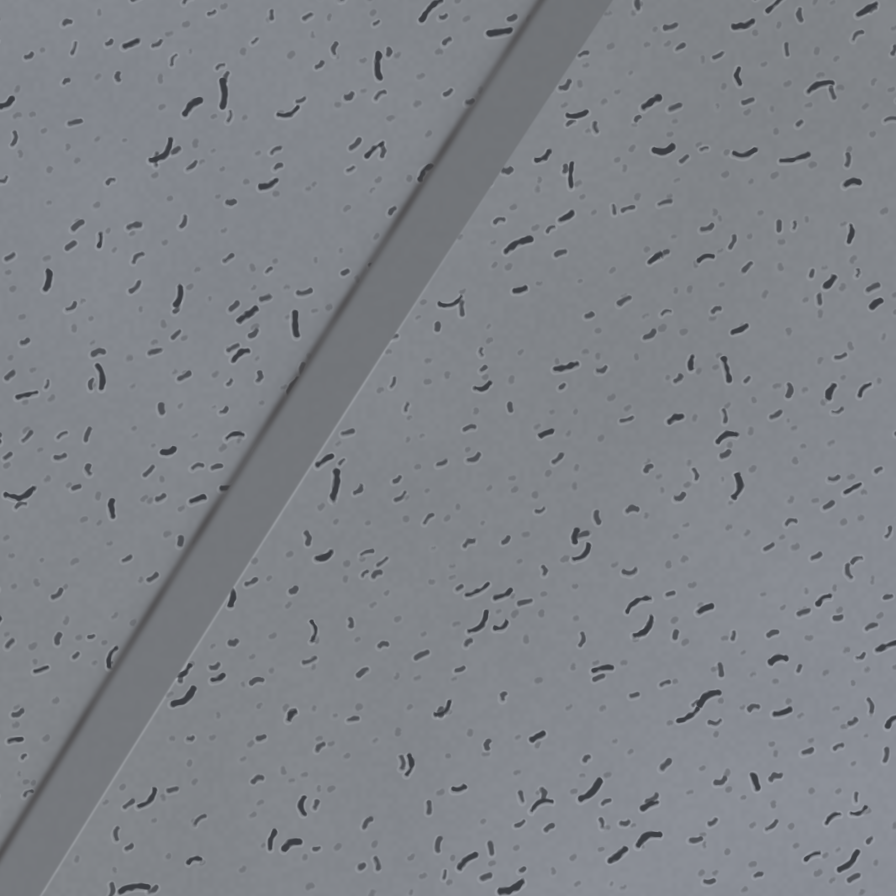
A WebGL 1 fragment shader for this texture:

```glsl
precision highp float;
// A grey mineral-fibre ceiling panel crossed by a smooth diagonal metal rail.
// Jittered grids scatter bent capsule pits and specks with pale rims; gently
// bowed edges define the rail, its dark groove, soft shadow and pale lip.
uniform vec2 u_resolution;

float hash(vec2 p, float seed) {
  vec3 q = fract(vec3(p.xyx + seed * 7.13) * vec3(0.1031, 0.1030, 0.0973));
  q += dot(q, q.yzx + 33.33);
  return fract((q.x + q.y) * q.z);
}

float valueNoise(vec2 p) {
  vec2 i = floor(p);
  vec2 f = fract(p);
  f = f * f * (3.0 - 2.0 * f);
  float low = mix(hash(i, 0.0), hash(i + vec2(1.0, 0.0), 0.0), f.x);
  float high = mix(hash(i + vec2(0.0, 1.0), 0.0), hash(i + 1.0, 0.0), f.x);
  return mix(low, high, f.y);
}

vec2 rotate(vec2 p, float angle) {
  float c = cos(angle);
  float s = sin(angle);
  return vec2(c * p.x + s * p.y, c * p.y - s * p.x);
}

// Distance to a capsule bent into a shallow arc.
float bentCapsule(vec2 p, float halfLength, float radius, float bend) {
  float along = clamp(p.x, -halfLength, halfLength);
  p.y += bend * (along * along / halfLength - 0.4 * halfLength);
  p.x -= along;
  return length(p) - radius;
}

// One scattered layer: x is pit coverage, y is the pale rim.
vec2 pitLayer(vec2 uv, float cell, float halfLength, float radius,
              float density, float soft, float seed) {
  vec2 home = floor(uv / cell);
  float ragged = (valueNoise(uv * 190.0 + seed) - 0.5) * radius * 0.9;
  vec2 result = vec2(0.0);
  for (int j = -1; j <= 1; j++) {
    for (int i = -1; i <= 1; i++) {
      vec2 id = home + vec2(float(i), float(j));
      float present = step(hash(id, seed), density);
      vec2 jitter = vec2(hash(id, seed + 1.0), hash(id, seed + 2.0));
      vec2 p = uv - (id + 0.08 + 0.84 * jitter) * cell;
      float angle = 0.5 + 0.7 * (hash(id, seed + 3.0) - 0.5);
      angle += 1.0 * step(0.76, hash(id, seed + 4.0));
      float size = hash(id, seed + 5.0);
      float bend = 0.9 * (hash(id, seed + 6.0) - 0.5);
      float len = halfLength * mix(0.35, 1.0, size);
      float width = radius * mix(0.65, 1.15, hash(id, seed + 7.0));
      float d = bentCapsule(rotate(p, angle), len, width, bend) + ragged;
      float lit = bentCapsule(rotate(p + vec2(0.0006, 0.0012), angle),
                              len, width, bend) - 0.0014;
      float pit = 1.0 - smoothstep(-soft, soft, d);
      float rim = 1.0 - smoothstep(0.0, 0.0025, abs(lit));
      result = max(result, present * vec2(pit, rim));
    }
  }
  return result;
}

vec3 panelColor(vec2 uv) {
  vec3 color = vec3(0.505, 0.518, 0.535);
  float lowerRight = smoothstep(0.95, 1.9, uv.x + 1.0 - uv.y);
  float upperLeft = 1.0 - smoothstep(0.0, 0.75, length(uv - vec2(0.1, 0.85)));
  color += vec3(0.036, 0.038, 0.052) * lowerRight;
  color += vec3(0.012, 0.014, 0.022) * upperLeft;
  color += 0.014 * (valueNoise(uv * 9.0) - 0.5);
  return color + 0.018 * (valueNoise(uv * 170.0) - 0.5);
}

vec3 applyPits(vec3 base, vec2 pits, vec3 pitColor, float rimGain) {
  return mix(base + rimGain * pits.y, pitColor, pits.x);
}

void main() {
  vec2 uv = gl_FragCoord.xy / u_resolution;
  float pixel = 1.0 / min(u_resolution.x, u_resolution.y);
  float soft = max(0.0016, pixel * 0.75);

  // Perforated panel: faint specks, small pits, then long pits.
  vec3 color = panelColor(uv);
  vec2 specks = pitLayer(uv, 0.033, 0.0022, 0.0026, 0.62, soft, 11.0);
  vec2 dots = pitLayer(uv, 0.046, 0.0065, 0.0026, 0.62, soft, 31.0);
  vec2 worms = pitLayer(uv, 0.078, 0.0155, 0.0030, 0.72, soft, 53.0);
  color = applyPits(color, specks * vec2(0.6, 0.3), vec3(0.40, 0.41, 0.43), 0.04);
  color = applyPits(color, dots * vec2(0.9, 1.0), vec3(0.29, 0.30, 0.32), 0.045);
  color = applyPits(color, worms * vec2(0.95, 1.0), vec3(0.22, 0.23, 0.25), 0.055);

  // Signed distances into the rail from its two long edges.
  float bow = uv.y * (1.0 - uv.y);
  float leftX = 0.632 * (uv.y - 0.043) - 0.022 * bow;
  float rightX = 0.045 + 0.639 * uv.y - 0.02 * bow;
  float fromLeft = (uv.x - leftX) * 0.845;
  float fromRight = (rightX - uv.x) * 0.843;

  // Soft shadow falling only on the panel left of the groove.
  float leftSide = 1.0 - smoothstep(-soft, soft, fromLeft);
  color *= 1.0 - 0.10 * leftSide * exp(min(fromLeft, 0.0) / 0.012);

  // Smooth rail face, slightly lighter toward its lower end.
  vec3 rail = mix(vec3(0.462, 0.473, 0.490), vec3(0.442, 0.453, 0.468), uv.y);
  rail += 0.008 * (valueNoise(uv * 130.0) - 0.5);
  float inside = (1.0 - leftSide) * smoothstep(-soft, soft, fromRight);
  color = mix(color, rail, inside);

  // Uneven brown-grey groove on the left and thin pale lip on the right.
  float wear = mix(0.55, 1.0, valueNoise(uv * 24.0));
  float grooveOffset = (fromLeft + 0.001) / 0.0050;
  float groove = exp(-grooveOffset * grooveOffset);
  color = mix(color, vec3(0.285, 0.278, 0.282), 0.85 * wear * groove);
  float lipOffset = (fromRight + 0.0005) / 0.0016;
  float lipGain = 0.075 * (1.0 - smoothstep(0.55, 0.85, uv.y));
  color += lipGain * exp(-lipOffset * lipOffset);

  gl_FragColor = vec4(clamp(color, 0.0, 1.0), 1.0);
}
```
